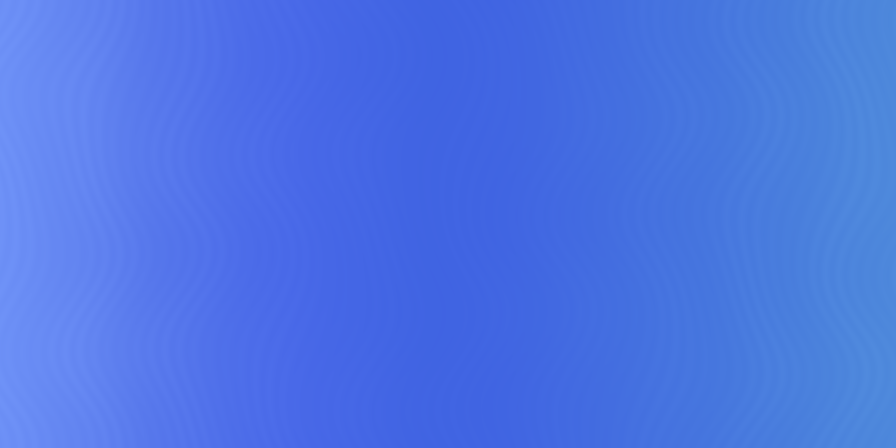
Reproduce this background procedurally as a Shadertoy shader.

```glsl
// Horizontal blend from pale blue through royal blue to sky blue
vec3 backdrop(float x) {
    vec3 color = mix(vec3(0.435, 0.575, 0.970), vec3(0.360, 0.490, 0.930), smoothstep(-0.06, 0.20, x));
    color = mix(color, vec3(0.285, 0.410, 0.910), smoothstep(0.08, 0.36, x));
    color = mix(color, vec3(0.252, 0.392, 0.887), smoothstep(0.30, 0.50, x));
    color = mix(color, vec3(0.280, 0.475, 0.870), smoothstep(0.50, 0.88, x));
    return mix(color, vec3(0.308, 0.540, 0.860), smoothstep(0.78, 1.04, x));
}

// Sideways sway of the strands, drifting in phase across the canvas
float sway(vec2 p) {
    float main = 0.042 * cos(12.4 * (p.y - 0.45) + 2.2 * p.x - 0.7);
    float detail = 0.012 * cos(19.0 * p.y - 5.0 * p.x);
    return main + detail;
}

// Soft fine stripes, with a slow swell that gathers them into bands
float strands(vec2 p) {
    float x = p.x - sway(p);
    float fine = cos(6.2832 * x / 0.032 + 1.5 * cos(7.0 * p.y + 9.0 * p.x));
    float band = cos(6.2832 * x / 0.21);
    return fine * (0.7 + 0.3 * band) + 0.5 * band;
}

void mainImage(out vec4 fragColor, in vec2 fragCoord) {
    vec2 uv = fragCoord / iResolution.xy;
    vec2 p = fragCoord / iResolution.y;

    // Base gradient, bent slightly by the waves
    vec3 color = backdrop(uv.x + 0.12 * sway(p));

    // Strands are faint in the centre and clearer at the sides
    float contrast = mix(0.0025, 0.007, smoothstep(0.05, 0.4, abs(uv.x - 0.52)));
    color += contrast * strands(p) * vec3(0.9, 1.0, 0.6);

    fragColor = vec4(color, 1.0);
}
```
